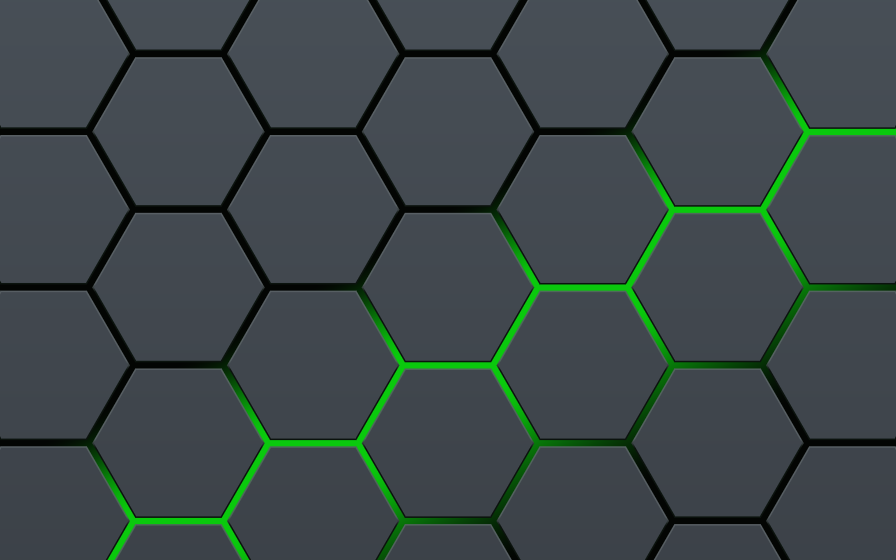
Reproduce this pattern procedurally as a Shadertoy shader.

```glsl
// Slate hexagon tiles with dark grooves, lit green along a diagonal band.

const float TILE_HEIGHT = 0.2779;             // flat-to-flat, canvas height = 1
const vec2  GRID_CENTER = vec2(0.0, -0.0135); // center of the middle tile
const float GROOVE_HALF = 0.0055;             // half width of a groove
const float RIM_WIDTH   = 0.0027;             // bevel beside the groove

const vec3 SLATE_TOP    = vec3(0.280, 0.308, 0.337);
const vec3 SLATE_BOTTOM = vec3(0.236, 0.258, 0.284);
const vec3 GROOVE_DARK  = vec3(0.012, 0.018, 0.012);
const vec3 GROOVE_LIT   = vec3(0.040, 0.790, 0.050);
const vec3 RIM_LIGHT    = vec3(0.370, 0.400, 0.415);
const vec3 RIM_SHADOW   = vec3(0.020, 0.050, 0.025);

// Position relative to the center of the nearest flat-topped hexagon.
vec2 hexLocal(vec2 p, float height) {
    vec2 period = height * vec2(sqrt(3.0), 1.0);
    vec2 a = mod(p + 0.5 * period, period) - 0.5 * period;
    vec2 b = mod(p, period) - 0.5 * period;
    return dot(a, a) < dot(b, b) ? a : b;
}

// Distance from a point inside the hexagon to its border.
float hexBorder(vec2 q, float height) {
    q = abs(q);
    return 0.5 * height - max(q.y, dot(q, vec2(0.8660, 0.5)));
}

// Antialiased coverage of the region where d < limit.
float coverage(float d, float limit, float pixel) {
    return clamp((limit - d) / pixel + 0.5, 0.0, 1.0);
}

// Light band rising to the right: sharp upper falloff, long lower one.
float diagonalGlow(vec2 p) {
    float across = dot(p, vec2(0.5, -0.8660));
    return smoothstep(-0.126, 0.072, across)
         * (1.0 - smoothstep(0.185, 0.490, across));
}

void mainImage(out vec4 fragColor, in vec2 fragCoord) {
    float pixel = 1.0 / iResolution.y;
    vec2 p = (fragCoord - 0.5 * iResolution.xy) * pixel - GRID_CENTER;

    vec2 local = hexLocal(p, TILE_HEIGHT);
    float border = hexBorder(local, TILE_HEIGHT);
    float glow = diagonalGlow(p);

    // Tile face
    vec3 color = mix(SLATE_BOTTOM, SLATE_TOP, fragCoord.y * pixel);

    // Bevel: light on upper borders, shadow on lower ones
    float upper = smoothstep(-0.01, 0.01, local.y);
    vec3 lightRim = RIM_LIGHT + vec3(-0.05, 0.06, -0.05) * glow;
    vec3 rim = mix(RIM_SHADOW, lightRim, upper);
    float rimMask = coverage(border, GROOVE_HALF + RIM_WIDTH, pixel);
    color = mix(color, rim, rimMask * mix(0.9, 0.75, upper));

    // Groove
    vec3 groove = mix(GROOVE_DARK, GROOVE_LIT, glow);
    color = mix(color, groove, coverage(border, GROOVE_HALF, pixel));

    fragColor = vec4(color, 1.0);
}
```
